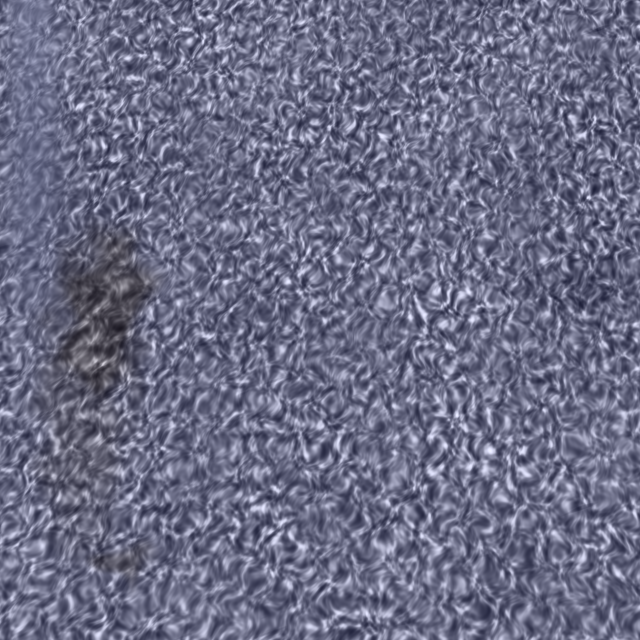
A Shadertoy shader for this texture:

```glsl
// Worn blue-grey asphalt: fine glinting grains, coarser toward the viewer, with a bare brownish patch.

const float GRAIN_FREQ   = 60.0;   // grain cells across the lower edge
const float PERSPECTIVE  = 0.45;   // how much finer the grains get at the top
const vec2  GRAIN_SHAPE  = vec2(1.0, 0.72);
const float LEAN_RIGHT   = 0.35;
const float LEAN_LEFT    = -0.25;
const float WARP         = 0.9;
const float BASE_TONE    = 0.41;
const float CONTRAST     = 0.29;
const float GRAIN_NORM   = 3.9;    // brings the grain sum to unit deviation
const vec3  STONE_TINT   = vec3(0.0, 0.008, 0.108);
const vec3  SOIL_TINT    = vec3(0.025, 0.008, 0.03);
const vec3  HAZE_COLOR   = vec3(0.47, 0.50, 0.65);

float hash(vec2 cell) {
    vec3 h = fract(cell.xyx * vec3(0.1031, 0.1030, 0.0973));
    h += dot(h, h.yzx + 33.33);
    return fract((h.x + h.y) * h.z);
}

vec2 gradientAt(vec2 cell) {
    float angle = 6.2832 * hash(cell);
    return vec2(cos(angle), sin(angle));
}

float gradientNoise(vec2 p) {
    vec2 cell = floor(p);
    vec2 f = p - cell;
    vec2 w = f * f * f * (f * (f * 6.0 - 15.0) + 10.0);
    const vec2 e = vec2(1.0, 0.0);
    float a = dot(gradientAt(cell), f);
    float b = dot(gradientAt(cell + e.xy), f - e.xy);
    float c = dot(gradientAt(cell + e.yx), f - e.yx);
    float d = dot(gradientAt(cell + e.xx), f - e.xx);
    return mix(mix(a, b, w.x), mix(c, d, w.x), w.y);
}

// Receding ground: the local frequency grows linearly with height
vec2 groundPlane(vec2 uv) {
    float x = (uv.x - 0.5) * (1.0 + PERSPECTIVE * uv.y);
    float y = uv.y + 0.5 * PERSPECTIVE * uv.y * uv.y;
    return GRAIN_FREQ * vec2(x, y) + 200.0;
}

vec2 lean(vec2 p, float shear) {
    return vec2(p.x - shear * p.y, p.y) * GRAIN_SHAPE;
}

// Grains in two crossing directions plus a finer layer
float grains(vec2 p) {
    vec2 bend = vec2(gradientNoise(p * 0.4), gradientNoise(p * 0.4 + 71.3));
    p += WARP * bend;
    float n = gradientNoise(lean(p, LEAN_RIGHT) * 1.1);
    n += 0.65 * gradientNoise(lean(p, LEAN_LEFT) * 1.6 + 37.7);
    n += 0.35 * gradientNoise(lean(p, LEAN_RIGHT) * 2.6 + 91.1);
    return GRAIN_NORM * n * 0.95;
}

// Soft elliptical mask, 1 at the centre
float blot(vec2 p, vec2 center, vec2 radius) {
    return 1.0 - smoothstep(0.3, 1.0, length((p - center) / radius));
}

void mainImage(out vec4 fragColor, in vec2 fragCoord) {
    vec2 uv = fragCoord / iResolution.xy;
    vec2 ground = groundPlane(uv);

    // Broad variation of tone and contrast
    float cloud = gradientNoise(uv * 5.0 + 11.0) + 0.6 * gradientNoise(uv * 13.0 + 47.0);
    float rough = gradientNoise(uv * 8.0 + 83.0);

    // Bare patch with ragged edges, its tail, and fainter stains
    vec2 ragged = uv + 0.05 * vec2(gradientNoise(uv * 17.0 + 5.0), gradientNoise(uv * 17.0 + 29.0));
    float bare = blot(ragged, vec2(0.165, 0.52), vec2(0.09, 0.16));
    float tail = blot(ragged, vec2(0.13, 0.36), vec2(0.10, 0.28));
    float spot = blot(ragged, vec2(0.19, 0.125), vec2(0.055, 0.045));
    float stain = blot(ragged, vec2(0.91, 0.54), vec2(0.09, 0.07));
    float soil = clamp(bare + 0.5 * tail + 0.7 * spot, 0.0, 1.0);

    // Pale worn streak along the left edge
    float streak = exp(-pow((uv.x - 0.05) / 0.05, 2.0)) * smoothstep(0.35, 0.75, uv.y);

    // Grain relief, with larger broken lumps where the surface is bare
    float relief = grains(ground);
    float lumps = 4.6 * gradientNoise(lean(ground, 0.8) * vec2(0.42, 0.75) + 17.0);
    relief = mix(relief, 0.65 * relief + lumps, 0.75 * soil);
    relief *= 1.0 + 0.5 * rough - 0.45 * streak;

    // Sparse, nearly level dark cracks
    vec2 crackPlane = vec2(ground.x, ground.y - 0.35 * ground.x) * vec2(0.28, 0.85);
    float crack = smoothstep(0.42, 0.62, gradientNoise(crackPlane + 59.0));

    // Skewed tone curve: many mid greys, few bright glints
    float exponent = CONTRAST * relief + 0.16 * cloud;
    exponent -= 0.35 * crack + 0.38 * soil + 0.18 * stain;
    float tone = BASE_TONE * exp(exponent);
    tone = min(tone, 0.62 + 0.38 * (1.0 - exp(-max(tone - 0.62, 0.0) / 0.38)));

    vec3 color = tone + mix(STONE_TINT, SOIL_TINT, 0.75 * soil);
    color = mix(color, HAZE_COLOR, 0.3 * streak);
    fragColor = vec4(clamp(color, 0.0, 1.0), 1.0);
}
```
